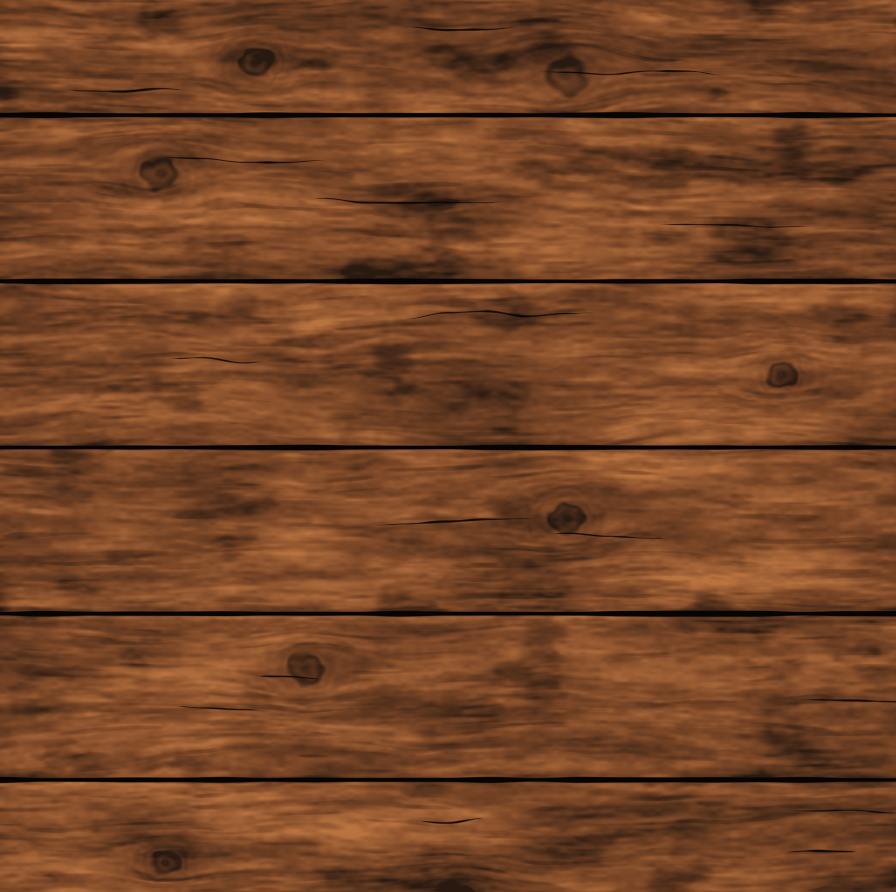
A WebGL 1 fragment shader for this texture:

```glsl
precision highp float;
uniform vec2 u_resolution;

const float PITCH = 0.1863;        // plank height including its seam
const float FIRST_SEAM = 0.1257;
const float SEAM_HALF = 0.0027;
const float CRACK_HALF = 0.0013;
const float BASE_TONE = 0.57;
const vec3 SEAM_COLOR = vec3(0.025, 0.017, 0.015);
const vec3 DARK_WOOD = vec3(0.29, 0.17, 0.10);
const vec3 MID_WOOD = vec3(0.48, 0.275, 0.15);
const vec3 LIGHT_WOOD = vec3(0.67, 0.41, 0.225);

float hash(vec2 p) {
  vec3 q = fract(p.xyx * 0.1031);
  q += dot(q, q.yzx + 33.33);
  return fract((q.x + q.y) * q.z);
}

float noise(vec2 p) {
  vec2 i = floor(p), f = fract(p);
  f = f * f * (3.0 - 2.0 * f);
  return mix(mix(hash(i), hash(i + vec2(1, 0)), f.x),
             mix(hash(i + vec2(0, 1)), hash(i + vec2(1, 1)), f.x), f.y);
}

float fbm(vec2 p) {
  float sum = 0.0, amp = 0.53;
  for (int i = 0; i < 4; i++) {
    sum += amp * noise(p);
    p = p * 2.03 + 17.3;
    amp *= 0.5;
  }
  return sum;
}

// Tapered, wandering split; p is local to the plank.
float crack(vec2 p, float id, float slot, float aa) {
  vec2 seed = vec2(id * 3.7 + 11.0, slot * 5.3 + 2.0);
  float halfLength = mix(0.035, 0.12, hash(seed));
  float along = (p.x - hash(seed + 21.0)) / halfLength;
  float taper = max(1.0 - along * along, 0.0);
  float centre = (hash(seed + 42.0) - 0.5) * PITCH * 0.75;
  centre += (noise(vec2(p.x * 22.0, id + slot * 9.0)) - 0.5) * 0.009;
  float w = CRACK_HALF * taper * mix(0.3, 1.2, noise(vec2(p.x * 60.0, slot)));
  float line = 1.0 - smoothstep(w - aa, w + aa, abs(p.y - centre));
  return line * smoothstep(0.0, 0.4, taper) * step(hash(seed + 63.0), 0.75);
}

void main() {
  vec2 uv = gl_FragCoord.xy / u_resolution.y;
  float aa = 0.8 / u_resolution.y;
  float row = (uv.y - FIRST_SEAM) / PITCH;
  float id = floor(row) + 2.0;
  vec2 p = vec2(uv.x, (fract(row) - 0.5) * PITCH);
  vec2 plankShift = vec2(id * 13.7, id * 4.31);

  // Knots darken the tone and push the grain around themselves
  float bend = 0.0, knotTone = 0.0;
  for (int i = 0; i < 2; i++) {
    vec2 seed = vec2(id * 7.1 + 3.0, float(i) * 9.7 + 5.0);
    float present = step(hash(seed), 0.85 - 0.45 * float(i));
    vec2 centre = vec2(mix(0.06, 0.95, hash(seed + 17.0)),
                       (hash(seed + 31.0) - 0.5) * PITCH * 0.6);
    float size = mix(0.011, 0.022, hash(seed + 47.0));
    vec2 d = (p - centre) / (size * vec2(1.2, 1.0));
    float r = length(d) + (noise(d * 1.6 + seed) - 0.5) * 0.5;
    float core = 1.0 - smoothstep(0.75, 1.1, r);
    float rim = exp(-pow((r - 1.0) * 6.0, 2.0));
    float halo = exp(-0.22 * dot(d * vec2(0.75, 1.0), d * vec2(0.75, 1.0)));
    float rings = sin(r * 9.0) * exp(-r * 0.65);
    bend += present * (p.y - centre.y) * 0.85 * halo;
    knotTone += present * (0.34 * core + 0.28 * rim + 0.28 * halo + 0.13 * rings);
  }

  // Grain, from broad stains down to single fibres
  vec2 g = p + plankShift;
  float wave = (fbm(g * vec2(3.0, 9.0)) - 0.5) * 0.04;
  vec2 grain = vec2(g.x, g.y - bend + wave);
  float stain = fbm(g * vec2(6.0, 17.0) + 5.0);
  float streak = fbm(grain * vec2(5.0, 52.0));
  float line = noise(grain * vec2(9.0, 125.0));
  float fibre = noise(grain * vec2(42.0, 240.0));
  float speck = noise(g * vec2(130.0, 260.0));
  float pores = smoothstep(0.68, 0.9, noise(grain * vec2(16.0, 165.0) + 31.0));
  float glint = smoothstep(0.7, 0.95, noise(grain * vec2(14.0, 110.0) + 63.0));

  float tone = BASE_TONE + (hash(vec2(id, 8.0)) - 0.5) * 0.08;
  tone += 0.85 * (stain - 0.5) + 0.75 * (streak - 0.5);
  tone += 0.38 * (line - 0.5) + 0.36 * (fibre - 0.5) + 0.16 * (speck - 0.5);
  tone += 0.22 * glint - 0.24 * pores - knotTone;
  tone -= 0.45 * smoothstep(0.62, 0.82, fbm(g * vec2(11.0, 24.0) + 40.0));

  // Worn edges: lit upper lip, shaded lower lip
  float edge = PITCH * 0.5 - abs(p.y);
  edge += (noise(vec2(uv.x * 20.0, floor(row + 0.5))) - 0.5) * 0.0016;
  float lip = exp(-pow((edge - 0.0052) / 0.0014, 2.0));
  tone += 0.22 * lip * step(0.0, p.y) * noise(vec2(uv.x * 30.0, id));
  tone -= 0.28 * (1.0 - smoothstep(0.002, 0.014, edge)) * step(p.y, 0.0);

  // Slight falloff towards the sides
  vec2 side = abs(gl_FragCoord.xy / u_resolution - 0.5) * 2.0;
  tone -= 0.13 * pow(max(side.x, side.y), 6.0);
  tone = clamp(tone, -0.35, 1.15);

  vec3 color = mix(DARK_WOOD, MID_WOOD, min(tone, 0.5) * 2.0);
  color += (LIGHT_WOOD - MID_WOOD) * max(tone - 0.5, 0.0) * 2.0;

  // Cracks and seams
  float gap = 0.0;
  for (int i = 0; i < 3; i++) gap = max(gap, 0.88 * crack(p, id, float(i), aa));
  gap = max(gap, 1.0 - smoothstep(SEAM_HALF - aa, SEAM_HALF + aa, edge));
  gl_FragColor = vec4(mix(color, SEAM_COLOR, gap), 1.0);
}
```
